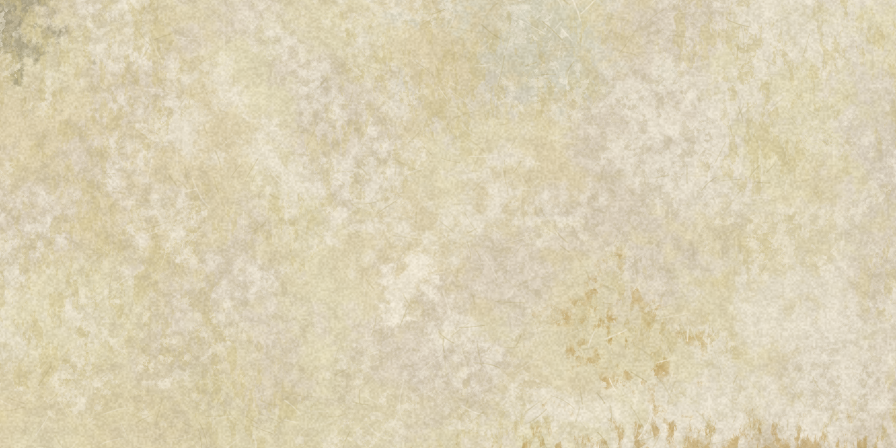
This texture is drawn by a Shadertoy shader. Its source:

```glsl
#define CREAM vec3(0.873, 0.840, 0.715)
#define TAN vec3(0.860, 0.808, 0.675)
#define ROSE vec3(0.848, 0.805, 0.740)
#define PALE vec3(0.893, 0.864, 0.795)
#define OLIVE vec3(0.812, 0.755, 0.555)
#define OCHRE vec3(0.710, 0.580, 0.320)
#define MIST vec3(0.790, 0.785, 0.710)
#define SOOT vec3(0.560, 0.530, 0.400)
#define GRAIN 0.080
#define MOTTLE 0.15
#define SCRATCH_WIDTH 0.0012

float hash(vec2 p) {
    vec3 q = fract(vec3(p.xyx) * 0.1031);
    q += dot(q, q.yzx + 33.33);
    return fract((q.x + q.y) * q.z);
}

float noise(vec2 p) {
    vec2 i = floor(p), f = fract(p);
    f = f * f * (3.0 - 2.0 * f);
    return mix(mix(hash(i), hash(i + vec2(1, 0)), f.x),
               mix(hash(i + vec2(0, 1)), hash(i + vec2(1, 1)), f.x), f.y);
}

float fbm(vec2 p) {
    float sum = 0.0, amp = 0.5;
    for (int i = 0; i < 6; i++) {
        sum += amp * noise(p);
        p = mat2(1.6, 1.2, -1.2, 1.6) * p + 17.3;
        amp *= 0.6;
    }
    return sum / 1.19;
}

// Elliptical stain whose border is broken up by a noise value
float stain(vec2 p, vec2 centre, vec2 radius, float rag) {
    return smoothstep(0.0, 0.8, 1.0 - length((p - centre) / radius) + 3.5 * (rag - 0.5));
}

// One randomly turned hairline per grid cell
float scratches(vec2 p, float cells, float seed) {
    vec2 g = p * cells;
    float ink = 0.0, soft = 0.8 / iResolution.y;
    for (int y = -1; y <= 1; y++)
    for (int x = -1; x <= 1; x++) {
        vec2 id = floor(g) + vec2(x, y);
        float angle = 6.283 * hash(id + seed);
        vec2 dir = vec2(cos(angle), sin(angle));
        vec2 d = g - id - vec2(hash(id + seed + 5.1), hash(id + seed + 9.7));
        float halfLen = 0.2 + 0.4 * hash(id + seed + 13.3);
        float along = clamp(dot(d, dir), -halfLen, halfLen);
        float bend = 0.12 * along * along;
        float dist = length(d - along * dir - bend * vec2(-dir.y, dir.x)) / cells;
        float line = 1.0 - smoothstep(0.0, SCRATCH_WIDTH + soft, dist);
        ink = max(ink, line * hash(id + seed + 21.9));
    }
    return ink;
}

void mainImage(out vec4 fragColor, in vec2 fragCoord) {
    vec2 p = fragCoord / iResolution.y;
    vec2 w = p + 0.03 * (vec2(noise(p * 12.0), noise(p * 12.0 + 40.0)) - 0.5);
    float broad = fbm(w * 3.0 + 3.0);
    float cloud = fbm(w * 4.0 + 21.0);
    float rag = fbm(w * 10.0 + 57.0);
    float fine = fbm(p * 28.0 + 80.0);
    float crisp = fbm(p * 55.0 + 33.0);
    float brushed = fbm(p * vec2(52.0, 24.0) + 11.0);
    float edge = 0.5 * rag + 0.5 * fine;

    // Plaster washes: warm on the left, rosy towards the right
    float side = clamp(p.x - 0.9, -0.6, 0.6);
    vec3 col = mix(TAN, CREAM, smoothstep(0.36, 0.62, 0.7 * broad + 0.3 * fine + 0.06 * side));
    float rosy = 0.7 * cloud + 0.3 * fine + 0.11 * side;
    col = mix(col, ROSE, 0.8 * smoothstep(0.46, 0.60, rosy));
    float chalk = 0.4 * rag + 0.3 * fine + 0.3 * fbm(w * 3.2 + 90.0) + 0.04 * side;
    col = mix(col, PALE, 0.75 * smoothstep(0.48, 0.60, chalk));

    // Tinted stains
    col = mix(col, MIST, 0.60 * stain(p, vec2(1.18, 0.92), vec2(0.28, 0.19), edge));
    col = mix(col, ROSE * 0.96, 0.5 * stain(p, vec2(1.04, 0.76), vec2(0.13, 0.14), edge));
    col = mix(col, ROSE * 0.96, 0.5 * stain(p, vec2(1.98, 0.70), vec2(0.12, 0.34), edge));
    col = mix(col, OLIVE, 0.40 * stain(p, vec2(1.62, 0.47), vec2(0.40, 0.09), edge));
    col = mix(col, OLIVE, 0.30 * stain(p, vec2(0.45, 0.08), vec2(0.55, 0.20), edge));
    col = mix(col, SOOT, 0.60 * stain(p, vec2(0.01, 0.94), vec2(0.13, 0.15), fine));

    // Worn flecks, dark and light, gathered in patches
    float patches = smoothstep(0.46, 0.60, fbm(w * 3.5 + 130.0));
    col = mix(col, OLIVE, 0.50 * patches * smoothstep(0.50, 0.62, brushed));
    float chips = smoothstep(0.53, 0.60, crisp) * smoothstep(0.44, 0.58, rag);
    col = mix(col, PALE, 0.55 * chips);
    float pits = smoothstep(0.46, 0.38, crisp) * smoothstep(0.45, 0.60, cloud);
    col = mix(col, TAN * 0.95, 0.45 * pits);

    // Bare white spots and rust
    col = mix(col, PALE * 1.03, 0.80 * stain(p, vec2(0.92, 0.36), vec2(0.07, 0.08), fine));
    col = mix(col, PALE * 1.02, 0.75 * stain(p, vec2(1.36, 0.09), vec2(0.20, 0.09), edge));
    float rust = stain(p, vec2(1.37, 0.25), vec2(0.20, 0.16), edge);
    float foot = stain(p, vec2(1.62, -0.02), vec2(0.42, 0.07), brushed);
    float flakes = smoothstep(0.48, 0.60, 0.5 * crisp + 0.5 * brushed);
    col = mix(col, OLIVE, 0.25 * rust);
    col = mix(col, OCHRE, 0.60 * rust * flakes + 0.55 * foot * (0.4 + 0.6 * flakes));

    // Scratches gather in the worn areas
    float wear = 0.10 + 0.6 * smoothstep(0.48, 0.62, fbm(p * 3.0 + 170.0));
    wear += 0.6 * max(rust, stain(p, vec2(1.55, 0.04), vec2(0.55, 0.18), rag));
    wear += 0.5 * stain(p, vec2(1.22, 0.96), vec2(0.25, 0.14), rag);
    wear = min(wear, 1.0);
    col = mix(col, PALE * 1.04, 0.8 * wear * scratches(w, 16.0, 3.0));
    col = mix(col, OLIVE * 0.92, 0.6 * wear * scratches(w, 20.0, 47.0));

    // Mottling and paper grain
    col *= 1.0 + MOTTLE * (0.5 * fine + 0.5 * crisp - 0.5);
    col += GRAIN * (noise(p * 230.0) - 0.5) * vec3(0.9, 0.95, 1.1);
    fragColor = vec4(clamp(col, 0.0, 1.0), 1.0);
}
```
